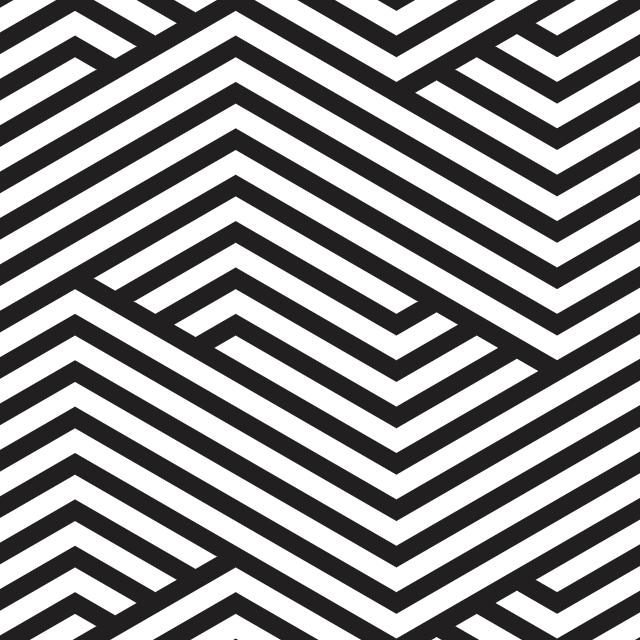
Write a three.js fragment shader that draws this pattern.

```glsl
// Interlocking chevron stripes in black and white, on a grid of 30-degree slopes.
// Each column slants its stripes down or up; every second column holds a trapezoid
// of falling stripes amid rising ones, its slanted sides covered by a dark stripe.

varying vec2 vUv;

const vec3 INK = vec3(0.13, 0.12, 0.12);
const vec3 PAPER = vec3(1.0);

const vec2 GRID = vec2(3.983, 13.798);  // columns across, stripes down the canvas
const vec2 OFFSET = vec2(-0.467, 0.0);  // grid shift, in columns and stripes
const float COLUMNS = 4.0;              // columns per repeat
const float STRIPES = 12.0;             // stripes per repeat
const float RISE = 2.0;                 // stripes climbed across one column
const float HALF_INK = 0.234;           // half the dark width, in stripes
const float EVERYWHERE = 100.0;         // a height beyond any repeat

// Antialiased cover of a line, given the distance from its centre.
float line(float dist, float halfWidth, float pixel) {
  return clamp(0.5 + (halfWidth - abs(dist)) / pixel, 0.0, 1.0);
}

// Dark stripes centred on the whole numbers.
float stripes(float s, float pixel) {
  return line(fract(s + 0.5) - 0.5, HALF_INK, pixel);
}

// Signed distance from a centre that recurs with the given period.
float wrapped(float s, float centre, float period) {
  return mod(s - centre + 0.5 * period, period) - 0.5 * period;
}

// Distance to the zone of falling stripes, negative inside it.
float fallingZone(float column, float across, float down) {
  float slope = RISE * across;
  if (column < 0.5) return abs(wrapped(down, 10.0, STRIPES)) - (4.0 - slope);
  if (column < 1.5) return -EVERYWHERE;
  if (column < 2.5) return abs(wrapped(down, 4.0, STRIPES)) - (2.0 + slope);
  return EVERYWHERE;
}

void main() {
  // Grid position, measured right and down from the top left.
  vec2 cell = vec2(vUv.x, 1.0 - vUv.y) * GRID + OFFSET;
  float column = mod(floor(cell.x), COLUMNS);
  float across = fract(cell.x);

  // One pixel measured square to the slanted stripes.
  float pixel = fwidth(cell.y) * 1.155;

  // Stripes of the zone, then the dark stripe along its border.
  float zone = fallingZone(column, across, cell.y);
  float slant = zone < 0.0 ? -RISE : RISE;
  float ink = stripes(cell.y + slant * across, pixel);
  ink = max(ink, line(zone, HALF_INK, pixel));

  gl_FragColor = vec4(mix(PAPER, INK, ink), 1.0);
}
```
